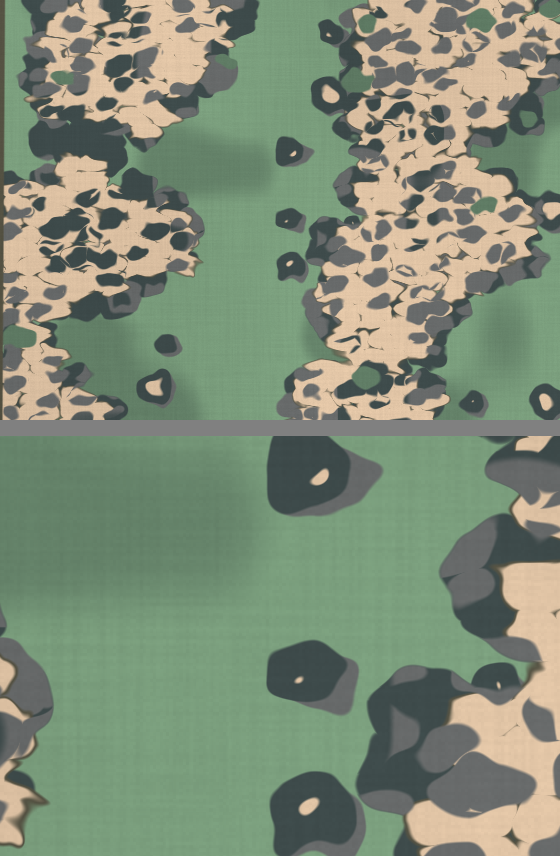
Top: the whole. Bottom: its middle third, enlarged.
This pattern is drawn by a Shadertoy shader. Its source:

```glsl
// Woodland camouflage cloth: green ground, dark scalloped masses with sand-coloured
// hearts, grey spots and small ringed islands. Each layer is a union of jittered
// ellipses, kept or dropped by one broad mass field, with noise-warped outlines.

const vec3 GREEN      = vec3(0.48, 0.62, 0.49);
const vec3 DEEP_GREEN = vec3(0.37, 0.48, 0.39);
const vec3 SAND       = vec3(0.87, 0.76, 0.64);
const vec3 GREY       = vec3(0.40, 0.41, 0.41);
const vec3 NAVY       = vec3(0.24, 0.29, 0.29);
const vec3 BROWN      = vec3(0.33, 0.32, 0.26);

float hash(vec2 p) {
    return fract(sin(dot(p, vec2(127.1, 311.7))) * 43758.5453);
}

float noise(vec2 p) {
    vec2 i = floor(p), f = fract(p);
    f = f * f * (3.0 - 2.0 * f);
    return mix(mix(hash(i), hash(i + vec2(1, 0)), f.x),
               mix(hash(i + vec2(0, 1)), hash(i + vec2(1, 1)), f.x), f.y);
}

// Broad layout: positive inside the camouflage masses, negative on open ground
float massField(vec2 p) {
    float bands = cos(7.85 * (p.x - 0.05 - 0.27 * p.y));
    float breaks = 0.45 * cos(12.6 * (p.y - 0.4));
    float rough = noise(p * 4.5 + 3.0) + 0.6 * noise(p * 10.0 + 17.0) - 0.8;
    return bands + breaks + 1.1 * rough;
}

// Shifts a point by noise so that outlines become wavy
vec2 warp(vec2 p, vec2 freq, vec2 amount, float seed) {
    vec2 n = vec2(noise(p * freq + seed), noise(p * freq + seed + 41.0));
    return p + (n - 0.5) * amount;
}

// Signed distance to scattered ellipses whose centres lie where massField > level
float lobes(vec2 p, vec2 cell, float level, float keep, vec2 radii, float seed) {
    vec2 q = p / cell, base = floor(q);
    float d = 1.0;
    for (int y = -1; y <= 1; y++)
    for (int x = -1; x <= 1; x++) {
        vec2 id = base + vec2(x, y);
        vec2 key = id + seed;
        vec2 centre = id + 0.22 + 0.56 * vec2(hash(key), hash(key + 19.3));
        if (hash(key + 7.7) < keep && massField(centre * cell) > level) {
            float r = mix(radii.x, radii.y, hash(key + 31.1));
            d = min(d, length(q - centre) - r);
        }
    }
    return d * cell.y;
}

// Paints a colour where the distance is negative, with a smooth edge
vec3 paint(vec3 base, vec3 ink, float d, float soft) {
    return mix(ink, base, smoothstep(-soft, soft, d));
}

// Dark ringed islands with sand cores on open ground
vec3 islands(vec3 col, vec2 p, float soft) {
    float d = lobes(p, vec2(0.15, 0.14), -9.0, 0.5, vec2(0.16, 0.32), 61.0);
    float shifted = lobes(p + vec2(-0.012, 0.008), vec2(0.15, 0.14), -9.0, 0.5,
                          vec2(0.16, 0.32), 61.0);
    col = paint(col, GREY, shifted, soft);
    col = paint(col, NAVY, d, soft);
    return paint(col, SAND, d + 0.024, soft);
}

// Masses: navy rim, grey lobes, sand heart, spots and a few green openings
vec3 masses(vec3 col, vec2 p, float soft) {
    vec2 wavy = warp(p, vec2(38.0, 44.0), vec2(0.020), 5.0);
    vec2 ragged = warp(warp(p, vec2(18.0, 38.0), vec2(0.045, 0.014), 23.0),
                       vec2(60.0, 75.0), vec2(0.014, 0.012), 9.0);
    vec2 slanted = wavy + vec2(0.0, -0.18 * wavy.x);

    float rim = lobes(wavy, vec2(0.075, 0.060), 0.0, 1.0, vec2(0.50, 0.75), 11.0);
    float lumps = lobes(wavy, vec2(0.080, 0.062), 0.05, 0.45, vec2(0.42, 0.70), 29.0);
    float heart = lobes(ragged, vec2(0.050, 0.035), 0.28, 1.0, vec2(0.55, 0.75), 43.0);
    // Shearing the grid tilts the spots; they only show inside the rim
    float spots = lobes(slanted, vec2(0.078, 0.052), -9.0, 0.75, vec2(0.27, 0.48), 83.0);
    spots = max(spots, rim);
    float openings = lobes(wavy, vec2(0.20, 0.15), 0.0, 0.35, vec2(0.10, 0.20), 97.0);

    float navyPatch = smoothstep(0.64, 0.67, noise(p * 7.0 + 50.0));
    col = paint(col, NAVY, rim, soft);
    col = paint(col, GREY, lumps, soft);
    col = paint(col, BROWN, heart - 0.0025, soft);
    col = paint(col, SAND, heart, soft);
    col = paint(col, mix(GREY, NAVY, navyPatch), spots, soft);
    return paint(col, DEEP_GREEN, openings, soft);
}

// Thread grain and slow unevenness of the light
float clothShade(vec2 p) {
    float grain = hash(floor(p * 380.0)) - 0.5;
    float threads = noise(p * vec2(300.0, 12.0)) + noise(p * vec2(12.0, 300.0)) - 1.0;
    return 1.0 + 0.025 * grain + 0.03 * threads + 0.06 * (noise(p * 2.5 + 8.0) - 0.5);
}

void mainImage(out vec4 fragColor, in vec2 fragCoord) {
    vec2 p = fragCoord / iResolution.y;
    float soft = 0.0008 + 0.8 / iResolution.y;

    // Ground with faint darker stains
    float stain = smoothstep(0.60, 0.80, noise(p * 5.0 + 71.0));
    vec3 col = mix(GREEN, DEEP_GREEN, 0.8 * stain);

    col = islands(col, warp(p, vec2(36.0), vec2(0.022), 2.0), soft);
    col = masses(col, p, soft);

    // Worn brown selvedge along the left side
    col = paint(col, BROWN, p.x - 0.006 - 0.006 * p.y, soft);
    fragColor = vec4(col * clothShade(p), 1.0);
}
```
